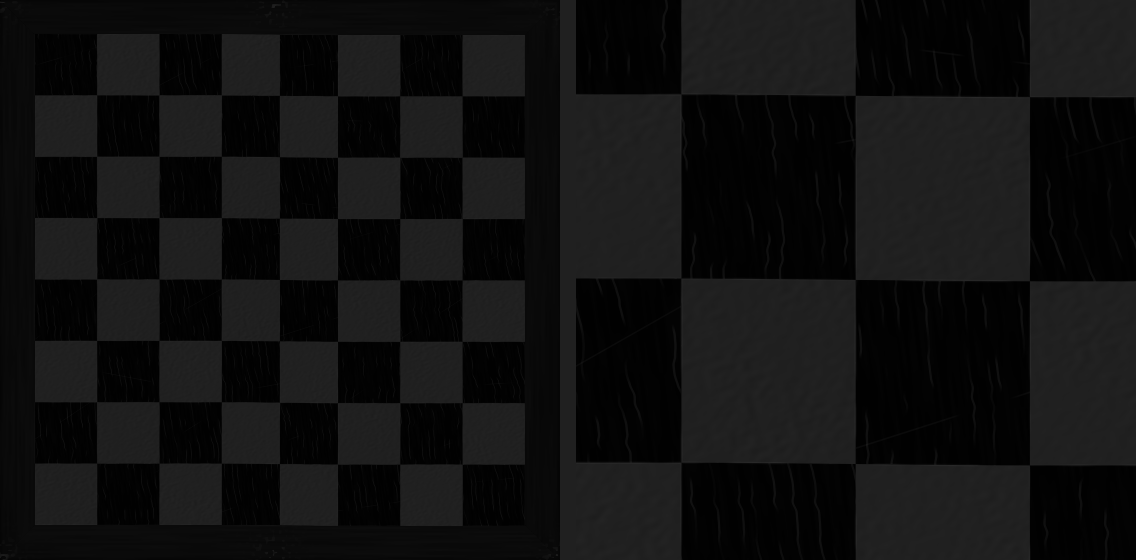
Left: the whole. Right: its middle third, enlarged.
Reproduce this pattern procedurally as a Shadertoy shader.

```glsl
// Near-black 8 by 8 checkerboard: smooth leather and cracked wood tiles in a grained wooden frame.

const float TILES = 8.0;
const float CENTER_X = 0.4998;
const float INNER_WIDTH = 0.1037;     // the two middle columns are narrower
const float OUTER_WIDTH = 0.1113;
const float BOARD_BOTTOM = 0.0625;
const float ROW_HEIGHT = 0.1096;
const float ROW_DROP = 0.0017;        // right half sits slightly lower
const vec3 LIGHT_COLOR = vec3(0.124);
const vec3 DARK_COLOR = vec3(0.004);
const vec3 FRAME_COLOR = vec3(0.038);
const float CRACKS = 9.0;             // cracks across one dark tile
const float CRACK_WIDTH = 0.0007;
const float CRACK_GLOW = 0.055;
const float LEATHER_RELIEF = 0.018;
const float SEAM_WIDTH = 0.0007;
const float SEAM_GLOW = 0.03;
const float FRAME_GRAIN = 0.014;
const float WEAR_GLOW = 0.09;

float hash(vec2 p) {
    vec3 q = fract(vec3(p.xyx) * 0.1031);
    q += dot(q, q.yzx + 33.33);
    return fract((q.x + q.y) * q.z);
}

float noise(vec2 p) {
    vec2 i = floor(p), f = fract(p);
    f = f * f * (3.0 - 2.0 * f);
    return mix(mix(hash(i), hash(i + vec2(1, 0)), f.x),
               mix(hash(i + vec2(0, 1)), hash(i + vec2(1, 1)), f.x), f.y);
}

// Antialiased line of the given half width at distance d
float stroke(float d, float halfWidth, float px) {
    return clamp((halfWidth - d) / px + 0.5, 0.0, 1.0);
}

// Position in tile units, 0 to TILES on both axes
vec2 boardCoords(vec2 uv) {
    float d = uv.x - CENTER_X;
    float a = abs(d);
    float column = a < INNER_WIDTH ? a / INNER_WIDTH : 1.0 + (a - INNER_WIDTH) / OUTER_WIDTH;
    float y = uv.y + ROW_DROP * smoothstep(0.38, 0.62, uv.x);
    return vec2(0.5 * TILES + sign(d) * column, (y - BOARD_BOTTOM) / ROW_HEIGHT);
}

// Leaning, broken cracks and a few stray scratches
vec3 woodTile(vec2 p, vec2 id, float px) {
    float lean = mix(0.7, 1.8, hash(id + 7.0));
    float wobble = 0.5 * noise(vec2(p.y * 4.0, id.x * 9.0 + id.y))
                 + 0.18 * noise(vec2(p.y * 19.0, id.y * 5.0 + id.x));
    float q = p.x * CRACKS + p.y * lean + wobble + hash(id) * 3.0;
    float strand = floor(q);
    float jitter = 0.6 * (hash(vec2(strand, id.x * 8.0 + id.y)) - 0.5);
    float d = abs(fract(q) - 0.5 - jitter) / CRACKS * ROW_HEIGHT;
    vec2 seed = vec2(strand * 7.3 + id.x * 31.0, id.y * 17.0);
    float broken = smoothstep(0.38, 0.75, noise(seed + vec2(0.0, p.y * 6.0)));
    float crack = stroke(d, CRACK_WIDTH, px) * broken;

    float slope = hash(id + 3.0) - 0.2;
    float scratchY = 0.2 + 0.6 * hash(id + 11.0) + slope * (p.x - 0.5);
    float reach = smoothstep(0.5, 0.8, noise(vec2(p.x * 4.0, id.x * 13.0 + id.y)));
    float scratch = stroke(abs(p.y - scratchY) * ROW_HEIGHT, 0.0005, px) * reach;
    float fiber = noise(vec2((p.x + p.y * 0.13) * 45.0, p.y * 5.0) + id * 23.0);
    return DARK_COLOR + 0.01 * fiber * fiber + CRACK_GLOW * (crack + 0.6 * scratch);
}

// Fine relief lit from the upper left, stronger in patches
vec3 leatherTile(vec2 p, vec2 id) {
    vec2 g = vec2(p.x + 0.3 * p.y, p.y - 0.3 * p.x) * vec2(20.0, 28.0) + id * 41.0;
    float relief = noise(g) - noise(g + vec2(-0.5, 0.5));
    float patchy = mix(0.35, 1.0, noise(p * 3.0 + id * 5.0));
    return LIGHT_COLOR + LEATHER_RELIEF * relief * patchy + 0.004 * (hash(id) - 0.5);
}

// Four mitred rails with grain along their length, chipped at the rim
vec3 frame(vec2 uv, float px) {
    vec2 c = uv - 0.5, a = abs(c);
    bool upright = a.x > a.y;
    vec2 g = upright ? c : c.yx;
    float grain = noise(g * vec2(280.0, 14.0) + 50.0) - 0.5;
    float band = noise(g * vec2(70.0, 4.0) + 90.0) - 0.5;
    float shade = FRAME_GRAIN * grain + 0.008 * band + (upright ? -0.002 : 0.001);
    shade -= 0.006 * stroke(abs(a.x - a.y), 0.0008, px);
    float rim = 0.5 - max(a.x, a.y);
    shade -= 0.012 * (1.0 - smoothstep(0.0, 0.008, rim));
    float corner = exp(-60.0 * length(0.495 - a));
    float middle = exp(-55.0 * length(vec2(c.x + 0.01, 0.488 - a.y)));
    float chips = smoothstep(0.62, 0.85, noise(uv * vec2(170.0, 230.0)));
    return FRAME_COLOR + shade + WEAR_GLOW * chips * (corner + middle);
}

void mainImage(out vec4 fragColor, in vec2 fragCoord) {
    vec2 uv = fragCoord / iResolution.xy;
    float px = 1.0 / iResolution.y;
    vec2 b = boardCoords(uv);
    vec2 id = floor(b), p = fract(b);

    // Checker with smoothed edges
    vec2 edge = min(p, 1.0 - p) * ROW_HEIGHT;
    vec2 side = (1.0 - 2.0 * mod(id, 2.0)) * clamp(2.0 * edge / px, 0.0, 1.0);
    vec3 board = mix(woodTile(p, id, px), leatherTile(p, id), 0.5 + 0.5 * side.x * side.y);

    // Worn seams between tiles
    float seam = stroke(min(edge.x, edge.y), SEAM_WIDTH, px);
    board += SEAM_GLOW * seam * smoothstep(0.25, 0.75, noise(uv * 60.0));

    vec2 inset = (0.5 * TILES - abs(b - 0.5 * TILES)) * ROW_HEIGHT;
    float inside = clamp(min(inset.x, inset.y) / px + 0.5, 0.0, 1.0);
    fragColor = vec4(mix(frame(uv, px), board, inside), 1.0);
}
```
